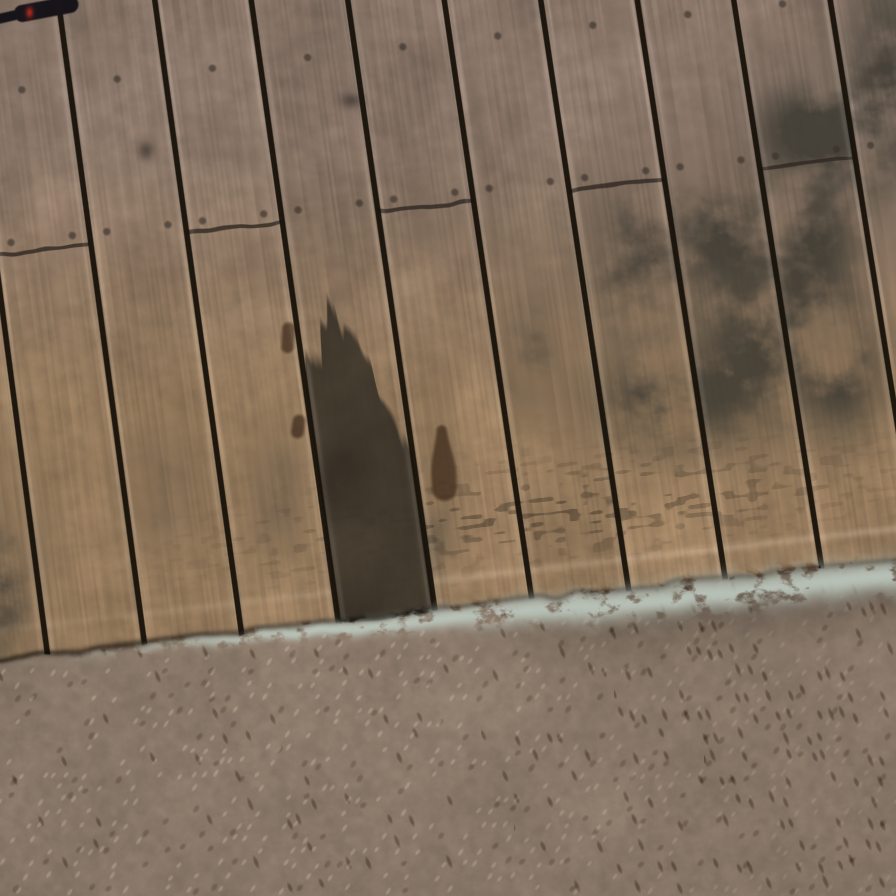
Write a three.js fragment shader that draws this texture.

```glsl
varying vec2 vUv;

float hash(vec2 p) {
  p = fract(p * vec2(0.1031, 0.1137));
  p += dot(p, p.yx + 33.33);
  return fract((p.x + p.y) * p.x * 7.3 + p.y * 91.7);
}

float noise(vec2 p) {
  vec2 i = floor(p), f = fract(p);
  f = f * f * (3.0 - 2.0 * f);
  return mix(mix(hash(i), hash(i + vec2(1, 0)), f.x),
             mix(hash(i + vec2(0, 1)), hash(i + vec2(1, 1)), f.x), f.y);
}

float fbm(vec2 p) {
  float sum = 0.0, amp = 0.5;
  for (int i = 0; i < 5; i++) {
    sum += amp * noise(p);
    p = mat2(1.6, 1.2, -1.2, 1.6) * p + 7.3;
    amp *= 0.5;
  }
  return sum;
}

// Soft elliptical spot, 1 at the centre
float blot(vec2 p, vec2 centre, vec2 radius) {
  vec2 q = (p - centre) / radius;
  return exp(-dot(q, q));
}

float line(float dist, float halfWidth) {
  return 1.0 - smoothstep(halfWidth - 0.001, halfWidth + 0.001, abs(dist));
}

float capsule(vec2 p, vec2 a, vec2 b, float r) {
  vec2 pa = p - a, ba = b - a;
  return length(pa - ba * clamp(dot(pa, ba) / dot(ba, ba), 0.0, 1.0)) - r;
}

// Slanted flecks, one per cell where the hash is below the density
float flecks(vec2 p, vec2 cells, float slant, float density) {
  vec2 q = vec2(p.x + slant * p.y, p.y) * cells, id = floor(q);
  vec2 offset = 0.3 + 0.4 * vec2(hash(id + 11.0), hash(id + 47.0));
  float d = length((fract(q) - offset) * vec2(3.6, 2.4 + hash(id + 5.0)));
  return (1.0 - smoothstep(0.3, 1.0, d)) * step(hash(id + 83.0), density);
}

// Broad dark weathering over the planks
float weathering(vec2 p) {
  float s = blot(p, vec2(0.71, 0.71), vec2(0.06, 0.09));
  s += blot(p, vec2(0.74, 0.55), vec2(0.08, 0.055));
  s += blot(p, vec2(0.81, 0.75), vec2(0.055, 0.07));
  s += blot(p, vec2(0.84, 0.61), vec2(0.06, 0.09));
  s += blot(p, vec2(0.90, 0.86), vec2(0.065, 0.05));
  s += blot(p, vec2(0.91, 0.73), vec2(0.05, 0.10));
  s += blot(p, vec2(0.94, 0.58), vec2(0.045, 0.07));
  s += blot(p, vec2(0.99, 0.91), vec2(0.05, 0.14));
  s += 0.7 * blot(p, vec2(0.59, 0.61), vec2(0.035, 0.06));
  s += 0.7 * blot(p, vec2(0.49, 0.76), vec2(0.05, 0.025));
  s += 0.7 * blot(p, vec2(0.48, 0.43), vec2(0.025, 0.08));
  s += 0.5 * blot(p, vec2(0.31, 0.45), vec2(0.03, 0.07));
  s += 0.45 * blot(p, vec2(0.18, 0.46), vec2(0.05, 0.06));
  return s + 0.9 * blot(p, vec2(0.0, 0.33), vec2(0.045, 0.13));
}

vec3 planks(vec2 p, float k, float v) {
  float d = 1.0 - p.y, id = floor(k), f = k - id;
  float width = 0.1077 + 0.003 * d;
  float cloud = fbm(p * 13.0 + id * 3.0), fine = fbm(p * vec2(60.0, 75.0));
  float grain = noise(vec2(k * 38.0, d * 9.0 + id * 5.0));
  vec3 col = mix(vec3(0.55, 0.45, 0.34), vec3(0.50, 0.43, 0.38), smoothstep(0.5, 0.9, p.y));
  col *= 0.76 + 0.28 * cloud + 0.12 * grain + 0.16 * fine + 0.05 * hash(vec2(id + 20.0, 3.0));

  float stain = weathering(p) * smoothstep(0.22, 0.65, cloud + 0.25 * (fine - 0.5));
  col = mix(col, vec3(0.23, 0.22, 0.19), 0.85 * clamp(stain, 0.0, 1.0));

  // Saw scuffs and a pale worn band near the plank ends
  float scuff = smoothstep(0.6, 0.8, noise(vec2(p.x * 75.0, v * 190.0)));
  col *= 1.0 - 0.28 * scuff * blot(vec2(v, p.x), vec2(0.36, 0.62), vec2(0.05, 0.3));
  col += 0.07 * blot(vec2(v, 0.0), vec2(0.297, 0.0), vec2(0.005, 1.0)) * (0.4 + p.x);

  // Peaked wet patch on one plank and a drip on the next
  float slope = f < 0.42 ? 0.16 : 0.27;
  float peak = 0.345 + abs(f - 0.42) * slope + 0.05 * (noise(vec2(k * 20.0, d * 12.0)) - 0.5);
  float wet = smoothstep(-0.008, 0.012, d - peak) * step(abs(id - 2.0), 0.1);
  col = mix(col, vec3(0.23, 0.20, 0.16) * (0.75 + 0.5 * cloud), 0.92 * wet);
  float drip = capsule(p, vec2(0.496, 0.455), vec2(0.493, 0.52), 0.004 + 0.009 * smoothstep(0.53, 0.47, p.y));
  drip = min(drip, capsule(p, vec2(0.321, 0.613), vec2(0.322, 0.633), 0.006));
  drip = min(drip, capsule(p, vec2(0.332, 0.518), vec2(0.334, 0.53), 0.006));
  col = mix(col, vec3(0.27, 0.19, 0.13), 0.8 * (1.0 - smoothstep(-0.002, 0.004, drip)));

  // Nails and knots
  float nail = length(vec2((f - 0.5) * width, v - 0.897));
  nail = min(nail, length(vec2((abs(f - 0.5) - 0.32) * width, v - 0.728)));
  float knot = 1.0 - smoothstep(0.002, 0.006, nail);
  knot += blot(p, vec2(0.163, 0.832), vec2(0.009, 0.011)) + blot(p, vec2(0.393, 0.888), vec2(0.013, 0.008));
  col = mix(col, vec3(0.22, 0.19, 0.17), 0.65 * min(knot, 1.0));

  // Butt joints on alternate planks, then long gaps with worn rims
  float joint = line(v - 0.716 + 0.004 * (noise(p * 60.0) - 0.5), 0.0022) * mod(id, 2.0);
  col = mix(col, vec3(0.18, 0.15, 0.13), 0.8 * joint);
  float gap = (k - floor(k + 0.5)) * width;
  col += 0.09 * blot(vec2(abs(gap), 0.0), vec2(0.006, 0.0), vec2(0.003, 1.0)) * (0.4 + 0.6 * grain);
  return mix(col, vec3(0.09, 0.07, 0.04), 0.95 * line(gap, 0.0031));
}

vec3 sand(vec2 p, float v) {
  float grit = fbm(p * 95.0), drift = fbm(p * 9.0);
  vec3 col = vec3(0.53, 0.465, 0.405) * (0.85 + 0.16 * drift + 0.16 * grit);
  float right = smoothstep(0.35, 0.95, p.x);
  col += 0.09 * flecks(p, vec2(85.0, 70.0), -0.5, 0.24) * (1.0 - 0.5 * right);
  col -= 0.13 * flecks(p + 0.31, vec2(80.0, 42.0), 0.35, 0.06 + 0.3 * right);
  col -= 0.08 * flecks(p + 0.57, vec2(60.0, 65.0), -0.4, 0.16);
  return col * (1.0 - 0.2 * right * blot(vec2(v, 0.0), vec2(0.235, 0.0), vec2(0.04, 1.0)));
}

void main() {
  vec2 p = vUv;
  float d = 1.0 - p.y, v = p.y - 0.113 * p.x;
  float k = (p.x - 0.065 - 0.134 * d) / (0.1077 + 0.003 * d);
  float edge = v - 0.262 - 0.006 * (noise(p * 45.0) - 0.5);
  vec3 col = mix(sand(p, v), planks(p, k, v), smoothstep(-0.0015, 0.0015, edge));
  col *= 1.0 - 0.5 * blot(vec2(edge, 0.0), vec2(0.002, 0.0), vec2(0.004, 1.0));

  // Broken foam along the plank ends, widening to the right
  float spread = 0.006 + 0.013 * smoothstep(0.2, 0.85, p.x);
  float froth = fbm(p * vec2(65.0, 90.0)) + 0.3 * noise(p * 28.0);
  float foam = blot(vec2(edge, 0.0), vec2(-0.8 * spread, 0.0), vec2(spread, 1.0));
  foam *= smoothstep(0.48, 0.72, froth + 0.12 * p.x) * smoothstep(0.0, 0.35, p.x);
  col = mix(col, vec3(0.73, 0.77, 0.73), 0.95 * foam);

  // Dark handled tool in the upper corner
  float tool = capsule(p, vec2(0.025, 0.985), vec2(0.078, 0.995), 0.009);
  tool = min(tool, capsule(p, vec2(-0.01, 0.977), vec2(0.03, 0.986), 0.005));
  col = mix(col, vec3(0.09, 0.08, 0.10), 1.0 - smoothstep(-0.001, 0.002, tool));
  col = mix(col, vec3(0.65, 0.16, 0.12), blot(p, vec2(0.033, 0.986), vec2(0.004, 0.006)));
  gl_FragColor = vec4(col, 1.0);
}
```
